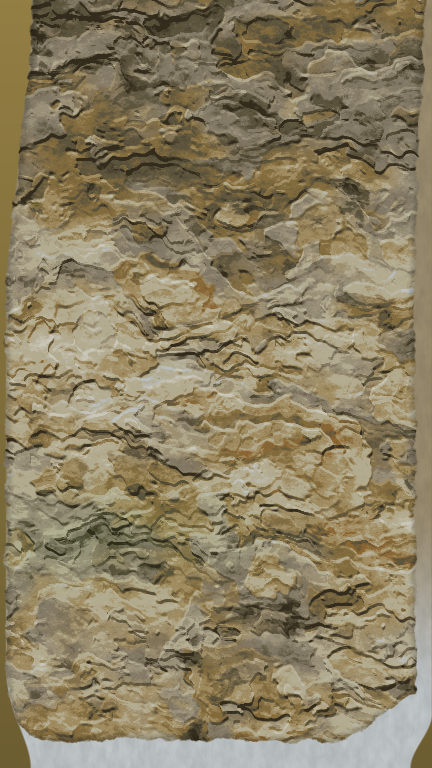
Write a WebGL 1 fragment shader that draws this texture.

```glsl
precision highp float;
uniform vec2 u_resolution;

const vec3 SOOT = vec3(0.20, 0.17, 0.11);
const vec3 UMBER = vec3(0.36, 0.33, 0.24);
const vec3 OCHRE = vec3(0.51, 0.42, 0.24);
const vec3 RUST = vec3(0.56, 0.39, 0.18);
const vec3 STONE = vec3(0.55, 0.51, 0.43);
const vec3 TAN = vec3(0.63, 0.55, 0.38);
const vec3 CREAM = vec3(0.70, 0.67, 0.56);
const vec3 BONE = vec3(0.79, 0.78, 0.73);
const vec3 CHALK = vec3(0.72, 0.74, 0.75);
const vec3 OLIVE = vec3(0.50, 0.43, 0.23);

float hash(vec2 p) {
  return fract(sin(dot(p, vec2(127.1, 311.7))) * 43758.5453);
}

float noise(vec2 p) {
  vec2 i = floor(p), f = fract(p);
  f = f * f * (3.0 - 2.0 * f);
  return mix(mix(hash(i), hash(i + vec2(1, 0)), f.x),
             mix(hash(i + vec2(0, 1)), hash(i + vec2(1, 1)), f.x), f.y);
}

// Layered noise, about 0 to 1; a higher gain gives rougher contours
float fbm(vec2 p, float gain) {
  float sum = 0.0, amp = 1.0, total = 0.0;
  for (int i = 0; i < 5; i++) {
    sum += amp * noise(p);
    total += amp;
    p = mat2(0.8, 0.6, -0.6, 0.8) * p * 2.05 + 13.7;
    amp *= gain;
  }
  return sum / total;
}

// Soft elliptical patch
float blot(vec2 p, vec2 centre, vec2 radius) {
  vec2 d = (p - centre) / radius;
  return exp(-dot(d, d));
}

// Small jagged displacement that frays every contour
vec2 fray(vec2 p) {
  vec2 coarse = vec2(noise(p * 14.0), noise(p * 14.0 + 40.0)) - 0.5;
  vec2 fine = vec2(noise(p * 75.0), noise(p * 75.0 + 70.0)) - 0.5;
  return p + 0.022 * coarse + 0.009 * fine;
}

// Level fields of large plates and small flakes
float plateLevel(vec2 q) { return fbm(q * vec2(5.5, 9.5), 0.5) * 9.0; }
float flakeLevel(vec2 q) { return fbm(q * vec2(17.0, 32.0) + 5.0, 0.5) * 6.0; }

float riser(float level) { return smoothstep(0.86, 1.0, fract(level)); }
float terrace(float level) { return floor(level) + riser(level); }

// Each terrace gets its own slowly varying tone
float layerTone(vec2 p, float level) {
  float k = floor(level);
  return mix(noise(p + k * 7.3), noise(p + (k + 1.0) * 7.3), riser(level));
}

vec3 barkRamp(float tone, float warmth) {
  vec3 middle = mix(STONE * 0.93, mix(OCHRE, RUST, smoothstep(0.65, 1.0, warmth)), smoothstep(0.30, 0.55, warmth));
  vec3 bright = mix(mix(STONE, CREAM, 0.35), TAN, smoothstep(0.25, 0.50, warmth));
  vec3 c = mix(SOOT, UMBER, smoothstep(0.0, 0.25, tone));
  c = mix(c, middle, smoothstep(0.26, 0.44, tone));
  c = mix(c, bright, smoothstep(0.46, 0.60, tone));
  c = mix(c, CREAM, smoothstep(0.62, 0.74, tone));
  return mix(c, mix(CHALK, BONE, smoothstep(0.3, 0.5, warmth)), smoothstep(0.80, 1.05, tone));
}

vec3 bark(vec2 p) {
  vec2 q = fray(p), up = fray(p + vec2(-0.001, 0.004));
  float plate = plateLevel(q), flake = flakeLevel(q);
  float plateStep = terrace(plate) - terrace(plateLevel(up));
  float flakeStep = terrace(flake) - terrace(flakeLevel(up));
  float upper = smoothstep(0.58, 0.82, p.y);

  // Tone: dark top, pale middle, layered flakes, fine grit
  float tone = mix(0.63, 0.40, upper);
  tone += 0.34 * (layerTone(q * vec2(6.0, 10.0), plate) - 0.5);
  tone += 0.34 * (layerTone(q * vec2(22.0, 38.0), flake) - 0.5);
  tone += 0.50 * (fbm(p * vec2(75.0, 115.0), 0.75) - 0.5);
  tone += 0.14 * blot(p, vec2(0.14, 0.47), vec2(0.15, 0.13));

  // Lit lips, and broken shadows under overhanging layers
  float broken = smoothstep(0.35, 0.70, noise(p * vec2(16.0, 24.0) + 3.0));
  tone += 0.20 * clamp(plateStep, 0.0, 1.0) + 0.14 * clamp(flakeStep, 0.0, 1.0);
  tone += mix(0.18, 0.55, broken) * clamp(plateStep, -1.0, 0.0);
  tone += mix(0.12, 0.34, broken) * clamp(flakeStep, -1.0, 0.0);

  // Small dark pits
  tone -= 0.26 * smoothstep(0.64, 0.71, fbm(q * vec2(24.0, 44.0) + 9.0, 0.55));

  // Warmth: rusty exposed wood against grey-green lichen
  float warmth = 0.47 + 0.60 * (layerTone(q * vec2(7.0, 10.0) + 60.0, plate) - 0.5);
  warmth += 0.30 * (layerTone(q * vec2(18.0, 26.0) + 90.0, flake) - 0.5);
  float rusty = blot(q, vec2(0.39, 0.42), vec2(0.10, 0.045)) + 0.5 * blot(q, vec2(0.45, 0.30), vec2(0.09, 0.08));
  float lichen = blot(q, vec2(0.13, 0.30), vec2(0.16, 0.06));
  warmth += 0.35 * rusty - 0.22 * lichen - 0.06 * upper;
  tone -= 0.14 * rusty + 0.08 * lichen;
  return barkRamp(tone, warmth) + vec3(-0.02, 0.01, -0.01) * lichen;
}

void main() {
  vec2 p = gl_FragCoord.xy / u_resolution.y;
  float right = u_resolution.x / u_resolution.y;
  float soft = 0.0015;
  float ragged = 0.014 * (fbm(p * 45.0, 0.6) - 0.5);

  // Backdrop and the pale sawn block
  float foot = 1.0 - smoothstep(0.0, 0.16, p.y);
  float left = 0.008 + 0.034 * smoothstep(0.58, 1.0, p.y) + 0.032 * foot * foot;
  vec3 colour = OLIVE * (0.85 + 0.3 * p.y);
  vec3 sawn = mix(CHALK, mix(STONE, TAN, 0.35), smoothstep(0.08, 0.36, p.y));
  sawn *= 0.92 + 0.16 * fbm(p * vec2(120.0, 60.0), 0.6);
  float corner = right - 0.028 * (1.0 - smoothstep(0.0, 0.07, p.y));
  float block = smoothstep(-soft, soft, p.x - left) * smoothstep(-soft, soft, corner - p.x);
  colour = mix(colour, sawn, block);

  // Ragged bark face
  float barkRight = right - 0.021 + 0.010 * smoothstep(0.7, 1.0, p.y);
  float barkFoot = 0.036 + 0.06 * smoothstep(0.44, right - 0.015, p.x) + 0.03 * (1.0 - smoothstep(0.0, 0.06, p.x));
  float inset = min(min(p.x - left, barkRight - p.x), p.y - barkFoot) + ragged;
  vec3 face = bark(p) * mix(0.82, 1.0, smoothstep(0.0, 0.010, inset));
  gl_FragColor = vec4(mix(colour, face, smoothstep(-soft, soft, inset)), 1.0);
}
```
